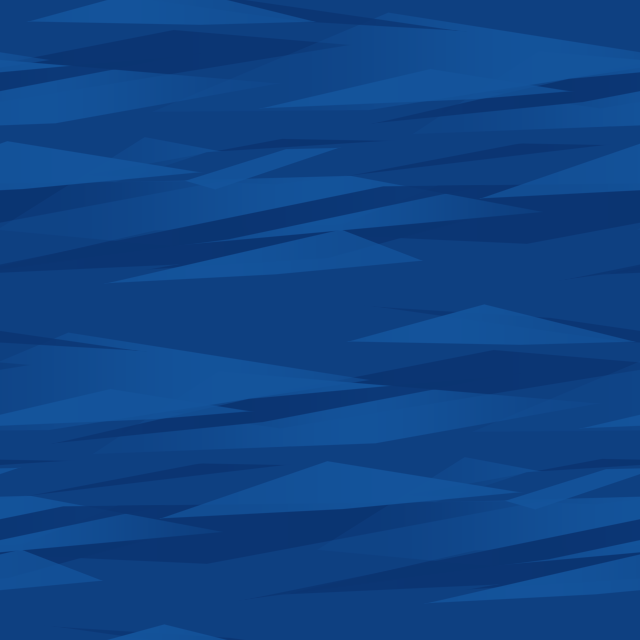
Give the GLSL for this background, as a Shadertoy shader.

```glsl
// Layered blue shards: long, flat, slanted facets in a seamless half-drop repeat.

const vec3 BASE_BLUE  = vec3(0.055, 0.250, 0.507);
const vec3 DARK_BLUE  = vec3(0.041, 0.206, 0.448);
const vec3 LIGHT_BLUE = vec3(0.078, 0.331, 0.613);

const float ROW_STEP = 0.5;      // half-drop: each row moves half a tile sideways
const float GOLDEN = 0.618;      // spreads shards evenly along x
const float APEX_REACH = 0.65;   // how far an apex may leave the shard centre
const float EDGE_PIXELS = 0.8;   // half width of the smoothed edge

// Ranges are (min, max) in canvas units; tilt is a slope.
struct Layer {
    vec3 color;
    int count;
    float seed;
    vec2 halfWidth;
    vec2 height;
    vec2 tilt;
    float lowerShare;  // part of the height below the tip-to-tip line
    float fade;        // 0 = flat fill, 1 = fades out towards the tips
    float opacity;
};

const Layer DEEP   = Layer(DARK_BLUE,  4, 11.0, vec2(0.34, 0.48), vec2(0.070, 0.105), vec2(0.04, 0.14), 0.45, 0.1, 1.00);
const Layer GLOW   = Layer(LIGHT_BLUE, 3, 23.0, vec2(0.38, 0.49), vec2(0.130, 0.175), vec2(0.02, 0.11), 0.20, 0.8, 0.92);
const Layer CUT    = Layer(BASE_BLUE,  2, 37.0, vec2(0.28, 0.42), vec2(0.040, 0.065), vec2(0.03, 0.13), 0.50, 0.0, 1.00);
const Layer SLIVER = Layer(DARK_BLUE,  2, 41.0, vec2(0.32, 0.46), vec2(0.035, 0.055), vec2(0.08, 0.17), 0.40, 0.2, 1.00);
const Layer FALL   = Layer(DARK_BLUE,  1, 53.0, vec2(0.30, 0.38), vec2(0.020, 0.030), vec2(-0.14, -0.09), 0.50, 0.2, 0.90);
const Layer FACET  = Layer(LIGHT_BLUE, 4, 67.0, vec2(0.19, 0.29), vec2(0.050, 0.080), vec2(-0.01, 0.10), 0.08, 0.2, 0.95);
const Layer CHIP   = Layer(LIGHT_BLUE, 1, 79.0, vec2(0.10, 0.12), vec2(0.030, 0.040), vec2(0.20, 0.26), 0.60, 0.0, 0.85);

float hash(float n) {
    return fract(sin(n * 127.1) * 43758.5);
}

float pick(vec2 range, float n) {
    return mix(range.x, range.y, hash(n));
}

// Nearest copy of an offset on the half-drop lattice.
vec2 wrapHalfDrop(vec2 d) {
    d -= ROW_STEP * floor(d.y / ROW_STEP + 0.5);
    d.x -= floor(d.x + 0.5);
    return d;
}

// Straight-sided rise from both tips to one apex; negative beyond the tips.
float tent(float x, float halfWidth, float apex) {
    return min((x + halfWidth) / (apex + halfWidth),
               (halfWidth - x) / (halfWidth - apex));
}

void paintLayer(inout vec3 color, vec2 uv, float edge, Layer layer) {
    for (int i = 0; i < layer.count; i++) {
        float id = layer.seed + float(i) * 7.0;

        // One shard per horizontal slot of the repeat
        vec2 center = vec2(fract(float(i) * GOLDEN + hash(layer.seed)),
                           ROW_STEP * (float(i) + hash(id + 0.1)) / float(layer.count));
        float halfWidth = pick(layer.halfWidth, id + 0.2);
        float height = pick(layer.height, id + 0.3);
        float tilt = pick(layer.tilt, id + 0.4);
        vec2 apex = halfWidth * APEX_REACH
                  * (2.0 * vec2(hash(id + 0.5), hash(id + 0.6)) - 1.0);

        // Sheared four-cornered shard
        vec2 d = wrapHalfDrop(uv - center);
        d.y -= tilt * d.x;
        float top = height * (1.0 - layer.lowerShare) * tent(d.x, halfWidth, apex.x);
        float bottom = -height * layer.lowerShare * tent(d.x, halfWidth, apex.y);
        float dist = max(d.y - top, bottom - d.y);
        float cover = 1.0 - smoothstep(-edge, edge, dist);

        // Brightest near a random point, weaker towards the tips
        float peak = hash(id + 0.7) - 0.5;
        float falloff = smoothstep(0.0, 1.0, abs(d.x / halfWidth - peak));
        float alpha = layer.opacity * (1.0 - layer.fade * falloff);
        color = mix(color, layer.color, cover * alpha);
    }
}

void mainImage(out vec4 fragColor, in vec2 fragCoord) {
    vec2 uv = fragCoord / iResolution.xy;
    float edge = EDGE_PIXELS / iResolution.y;

    // Back to front
    vec3 color = BASE_BLUE;
    paintLayer(color, uv, edge, DEEP);
    paintLayer(color, uv, edge, GLOW);
    paintLayer(color, uv, edge, CUT);
    paintLayer(color, uv, edge, SLIVER);
    paintLayer(color, uv, edge, FALL);
    paintLayer(color, uv, edge, FACET);
    paintLayer(color, uv, edge, CHIP);

    fragColor = vec4(color, 1.0);
}
```
